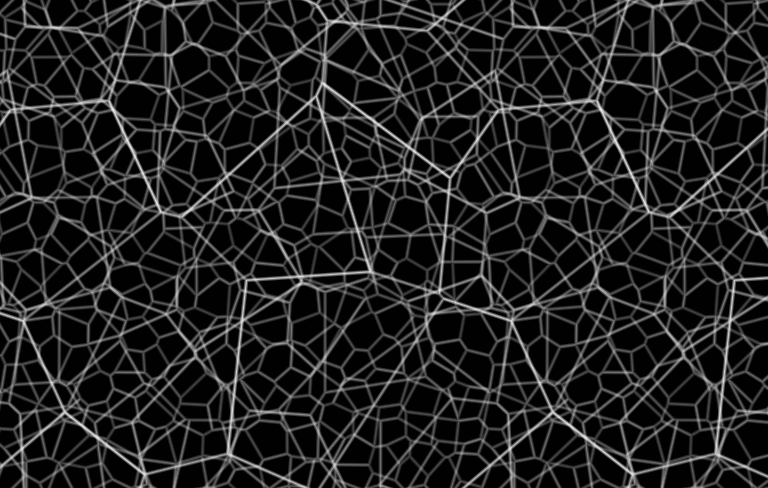
A Shadertoy shader for this pattern:

```glsl
vec2 hash2(vec2 p) {
    return fract(sin(vec2(dot(p, vec2(127.1, 311.7)), dot(p, vec2(269.5, 183.3)))) * 43758.5453);
}

// Seed point of a cell, wrapped so that the layer repeats every unit
vec2 seedPoint(vec2 cell, float scale) {
    return hash2(mod(cell, scale) + scale * 7.3);
}

// Brightness of the Voronoi borders of one layer
float crackLayer(vec2 uv, float scale) {
    vec2 base = floor(uv * scale);
    vec2 local = fract(uv * scale);
    vec2 nearCell = vec2(0.0);
    vec2 nearest = vec2(0.0);
    float nearDist = 1e3;

    // Find the closest seed
    for (int y = -2; y <= 2; y++)
    for (int x = -2; x <= 2; x++) {
        vec2 cell = vec2(x, y);
        vec2 toSeed = cell + seedPoint(base + cell, scale) - local;
        float dist = dot(toSeed, toSeed);
        if (dist < nearDist) {
            nearDist = dist;
            nearest = toSeed;
            nearCell = cell;
        }
    }

    // Draw the bisectors around it, each edge with its own strength
    float line = 0.0;
    vec2 nearId = mod(base + nearCell, scale);
    for (int y = -2; y <= 2; y++)
    for (int x = -2; x <= 2; x++) {
        vec2 cell = nearCell + vec2(x, y);
        vec2 toSeed = cell + seedPoint(base + cell, scale) - local;
        vec2 across = toSeed - nearest;
        if (dot(across, across) > 1e-5) {
            float edgeDist = dot(0.5 * (nearest + toSeed), normalize(across)) / scale;
            vec2 edgeId = nearId + mod(base + cell, scale);
            float strength = mix(0.6, 1.1, hash2(edgeId + 0.37).x);
            line = max(line, strength * max(0.0, 1.0 - edgeDist / 0.005));
        }
    }
    return line;
}

void mainImage(out vec4 fragColor, in vec2 fragCoord) {
    vec2 uv = fragCoord / iResolution.y;

    // Bright coarse cracks over dimmer, finer ones
    float scales[4] = float[](3.0, 5.0, 8.0, 17.0);
    float tones[4] = float[](0.82, 0.56, 0.48, 0.43);
    float dark = 0.995;
    for (int i = 0; i < 4; i++) {
        dark *= 1.0 - tones[i] * crackLayer(uv, scales[i]);
    }
    fragColor = vec4(vec3(1.0 - dark), 1.0);
}
```
